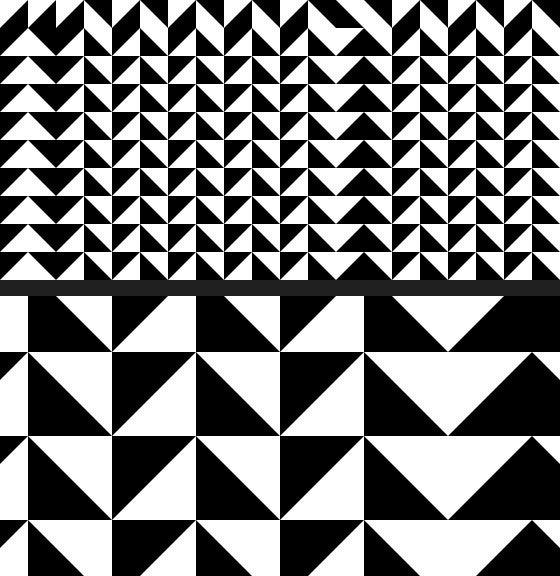
Top: the whole. Bottom: its middle third, enlarged.
This pattern is drawn by a Shadertoy shader. Its source:

```glsl
// A 20 by 10 grid of half-square triangles in black and white.
// Each cell fills one corner, chosen by a quarter-turn rule for its column;
// the top row turns the corners again. Edges are smoothed by box sampling.

const vec2 GRID = vec2(20.0, 10.0);
const vec3 INK = vec3(0.0);
const vec3 PAPER = vec3(1.0);
const int SAMPLES = 5;
const float HALF_PI = 1.57079633;

// Clockwise quarter turns of the filled corner, starting at upper left
float quarterTurns(vec2 cell) {
    bool chevronUp = cell.x == 1.0;
    bool chevronDown = cell.x == 12.0;
    float turns = mod(cell.x, 2.0) * 3.0;
    if (chevronUp) turns = 1.0;
    if (chevronDown) turns = 2.0;
    if (cell.y == GRID.y - 1.0) turns += (chevronUp || chevronDown) ? 1.0 : 2.0;
    return turns;
}

// Coverage of the half square that fills the corner in the given direction
float halfSquare(vec2 p, float turns, float softness) {
    float angle = HALF_PI * (1.5 - turns);
    float d = dot(p, vec2(cos(angle), sin(angle)));
    return clamp(0.5 + d / softness, 0.0, 1.0);
}

float triangleGrid(vec2 gridPos, float softness) {
    vec2 cell = clamp(floor(gridPos), vec2(0.0), GRID - 1.0);
    return halfSquare(gridPos - cell - 0.5, quarterTurns(cell), softness);
}

void mainImage(out vec4 fragColor, in vec2 fragCoord) {
    vec2 cellsPerPixel = GRID / iResolution.xy;
    float softness = cellsPerPixel.y / float(SAMPLES);

    // Average evenly spaced samples over the pixel
    float ink = 0.0;
    for (int j = 0; j < SAMPLES; j++) {
        for (int i = 0; i < SAMPLES; i++) {
            vec2 offset = (vec2(i, j) + 0.5) / float(SAMPLES) - 0.5;
            ink += triangleGrid((fragCoord + offset) * cellsPerPixel, softness);
        }
    }
    ink /= float(SAMPLES * SAMPLES);

    fragColor = vec4(mix(PAPER, INK, ink), 1.0);
}
```
